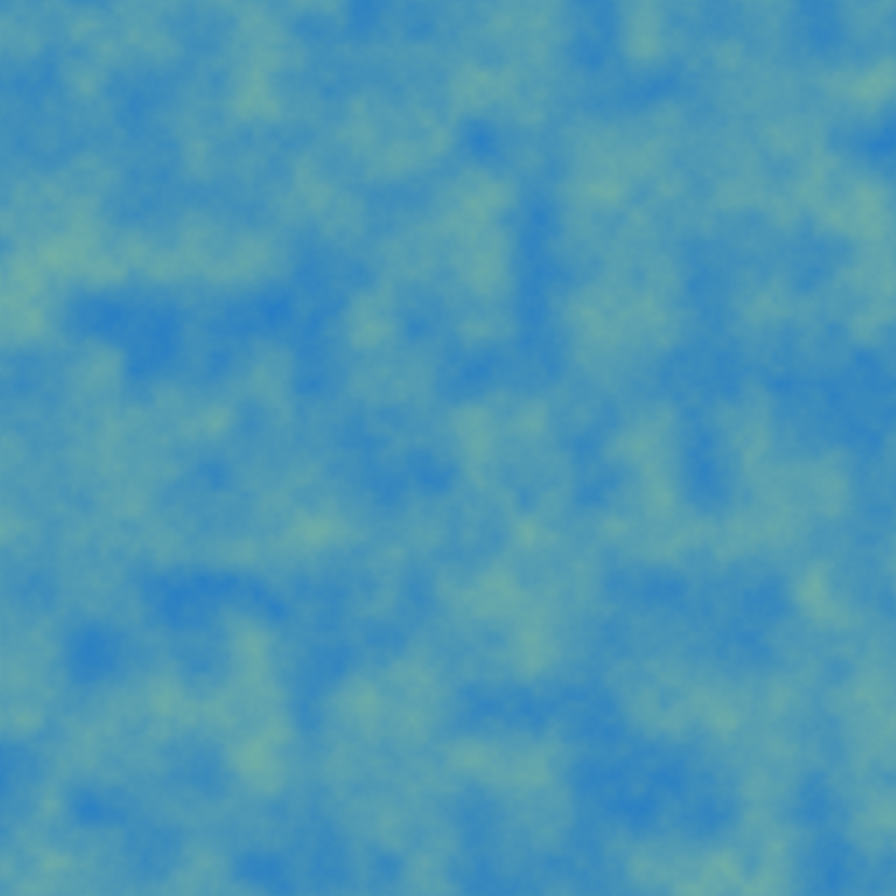
A Shadertoy shader for this texture:

```glsl
float hash(vec2 cell) {
    uvec2 q = uvec2(ivec2(cell)) * uvec2(1597334673u, 3812015801u);
    uint n = (q.x ^ q.y) * 1597334673u;
    n = (n ^ (n >> 15)) * 2246822519u;
    return float((n ^ (n >> 13)) >> 8) / 16777216.0;
}

// Smoothly blended random values on a square lattice
float valueNoise(vec2 p) {
    vec2 cell = floor(p);
    vec2 f = fract(p);
    vec2 blend = f * f * (3.0 - 2.0 * f);
    float bottom = mix(hash(cell), hash(cell + vec2(1, 0)), blend.x);
    float top = mix(hash(cell + vec2(0, 1)), hash(cell + vec2(1, 1)), blend.x);
    return mix(bottom, top, blend.y);
}

// Soft blotches with progressively fainter, finer mottling
float mottling(vec2 p) {
    float sum = 0.0, total = 0.0, amplitude = 1.0;
    for (int octave = 0; octave < 5; octave++) {
        sum += amplitude * valueNoise(p);
        total += amplitude;
        amplitude *= 0.5;
        p = p * 2.0 + vec2(17.3, 9.7);
    }
    return sum / total;
}

void mainImage(out vec4 fragColor, in vec2 fragCoord) {
    vec2 uv = fragCoord / iResolution.y;
    vec3 deepBlue = vec3(0.116, 0.47, 0.78);
    vec3 paleGreen = vec3(0.476, 0.71, 0.64);
    float tone = mottling(uv * 16.0 + vec2(3.4, 7.6));
    fragColor = vec4(mix(deepBlue, paleGreen, tone), 1.0);
}
```
